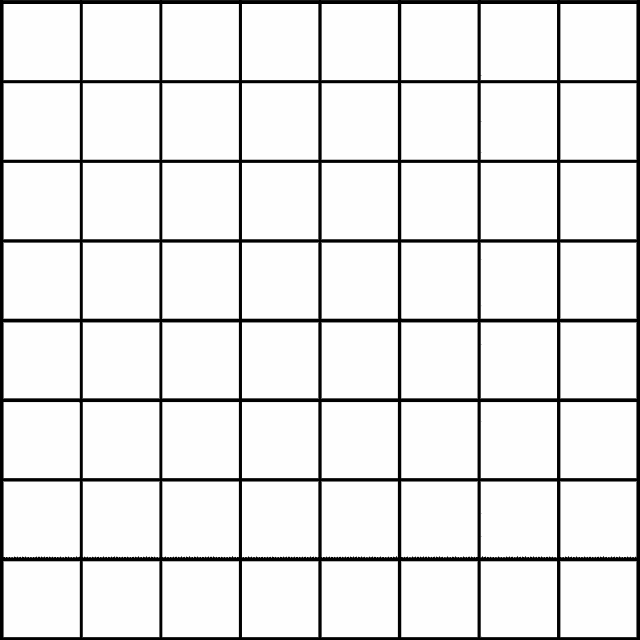
Write a three.js fragment shader that draws this pattern.

```glsl
varying vec2 vUv;

const float CELLS = 8.0;
const vec2 FIRST_LINE = vec2(0.0027, 0.0014);
const vec2 LAST_LINE = vec2(0.9973, 0.9968);
const vec2 LINE_WIDTH = vec2(0.0049, 0.0053);
const float WIDTH_VARIATION = 0.0012;
const float FRAME_EXTRA = 0.0008;
const float BLOT_RADIUS = 0.0028;
const float BLOT_SHIFT = 0.0014;
const float BLOT_CHANCE = 0.5;
const float FRINGE_ROW = 1.0;
const float FRINGE_PITCH = 0.0042;
const float FRINGE_HEIGHT = 0.0021;
const float SPECK_COLUMN = 6.0;
const float SPECK_PITCH = 0.012;
const float SPECK_RADIUS = 0.0008;
const float SPECK_CHANCE = 0.12;
const vec3 PAPER = vec3(0.997);
const vec3 INK = vec3(0.0);

float hash(vec2 p) {
  vec3 q = fract(p.xyx * 0.1031);
  q += dot(q, q.yzx + 33.33);
  return fract((q.x + q.y) * q.z);
}

// Width of line number n, slightly uneven and heavier on the frame
float lineWidth(float n, float base, float seed) {
  float frame = step(0.5 * CELLS - 0.5, abs(n - 0.5 * CELLS));
  float uneven = (hash(vec2(n, seed)) - 0.5) * WIDTH_VARIATION;
  return base + mix(uneven, FRAME_EXTRA, frame);
}

// Small ink blot pushed off the centre of a crossing
float blot(vec2 offset, vec2 crossing) {
  vec2 shift = vec2(hash(crossing + 11.0), hash(crossing + 23.0)) * 2.0 - 1.0;
  float present = step(hash(crossing + 37.0), BLOT_CHANCE);
  return length(offset - shift * BLOT_SHIFT) - BLOT_RADIUS * present;
}

// Height of the ragged teeth along the upper edge of one row
float fringe(float x, float row) {
  float t = x / FRINGE_PITCH;
  float tooth = 1.0 - abs(fract(t) * 2.0 - 1.0);
  float height = mix(0.5, 1.0, hash(vec2(floor(t), 5.0)));
  return tooth * height * FRINGE_HEIGHT * (1.0 - step(0.5, abs(row - FRINGE_ROW)));
}

// Stray specks along the right edge of one column
float speck(float x, float y, float column) {
  float cell = floor(y / SPECK_PITCH);
  float present = step(hash(vec2(cell, 71.0)), SPECK_CHANCE)
    * (1.0 - step(0.5, abs(column - SPECK_COLUMN)));
  vec2 offset = vec2(x - 0.5 * LINE_WIDTH.x, (fract(y / SPECK_PITCH) - 0.5) * SPECK_PITCH);
  return mix(1.0, length(offset) - SPECK_RADIUS, present);
}

void main() {
  // Nearest line in each direction
  vec2 spacing = (LAST_LINE - FIRST_LINE) / CELLS;
  vec2 index = clamp(floor((vUv - FIRST_LINE) / spacing + 0.5), 0.0, CELLS);
  vec2 offset = vUv - FIRST_LINE - index * spacing;

  // Signed distances to the ruled lines
  vec2 width = vec2(lineWidth(index.x, LINE_WIDTH.x, 3.0),
                    lineWidth(index.y, LINE_WIDTH.y, 8.0));
  vec2 lines = abs(offset) - 0.5 * width;
  if (offset.y > 0.0) lines.y -= fringe(vUv.x, index.y);

  // Wear on crossings and edges
  float wear = min(blot(offset, index), speck(offset.x, vUv.y, index.x));

  vec2 pixel = max(fwidth(vUv), vec2(0.00001));
  vec2 ruled = clamp(0.5 - lines / pixel, 0.0, 1.0);
  float worn = clamp(0.5 - wear / max(pixel.x, pixel.y), 0.0, 1.0);
  float ink = max(max(ruled.x, ruled.y), worn);
  gl_FragColor = vec4(mix(PAPER, INK, ink), 1.0);
}
```
